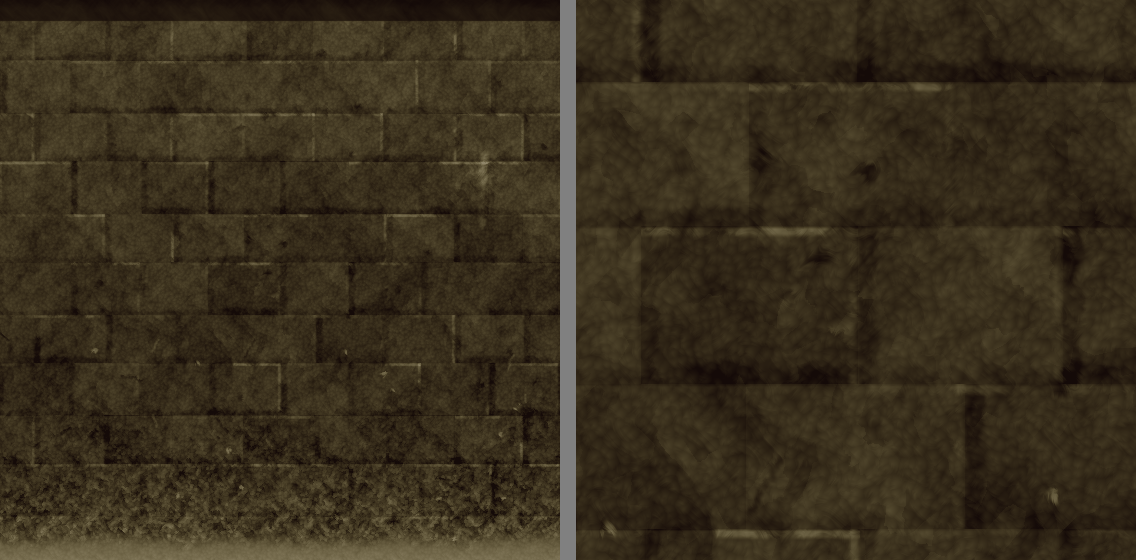
Left: the whole. Right: its middle third, enlarged.
A Shadertoy shader for this texture:

```glsl
float hash(vec2 p) {
    p = fract(p * vec2(0.1031, 0.1137));
    p += dot(p, p.yx + 33.33);
    return fract((p.x + p.y) * p.x * 97.3);
}

// Nearest feature point: distance and a random id
vec2 cellular(vec2 p) {
    vec2 base = floor(p), nearest = vec2(9.0, 0.0);
    for (int j = -1; j <= 1; j++)
    for (int i = -1; i <= 1; i++) {
        vec2 cell = base + vec2(i, j);
        float d = length(cell + vec2(hash(cell + 7.0), hash(cell + 51.0)) - p);
        if (d < nearest.x) nearest = vec2(d, hash(cell + 93.0));
    }
    return nearest;
}

// Warped layered sines, roughly -1 to 1
float clouds(vec2 p) {
    float sum = 0.0, amp = 0.5;
    for (int i = 0; i < 5; i++) {
        p += 0.7 * sin(p.yx * 1.3 + float(i) * 2.1);
        sum += amp * sin(p.x) * cos(p.y * 1.1);
        p = mat2(1.5, 1.1, -1.1, 1.5) * p + 3.7;
        amp *= 0.65;
    }
    return sum;
}

float below(float edge, float soft, float x) {
    return 1.0 - smoothstep(edge - soft, edge + soft, x);
}

float segment(vec2 p, vec2 a, vec2 d) {
    return length(p - a - d * clamp(dot(p - a, d) / dot(d, d), 0.0, 1.0));
}

// Lightness of the coursed stone
float masonry(vec2 p, float mottle, float fine) {
    // Courses alternate between a tall and a short height
    float pair = (1.0 - p.y - 0.108) / 0.18, f = fract(pair);
    float isShort = step(0.522, f);
    float row = 2.0 * floor(pair) + isShort + 20.0;
    float top = (f - 0.522 * isShort) * 0.18;
    float bottom = (mix(0.522, 1.0, isShort) - f) * 0.18;

    // Eight stones across, staggered by half, with uneven joints
    float u = p.x * 8.0 + 0.5 * isShort;
    float joint = floor(u + 0.5);
    vec2 jointId = vec2(mod(joint, 8.0), row);
    float dx = (u - joint - 0.06 * (hash(jointId + 11.0) - 0.5)) / 8.0;
    vec2 stone = vec2(mod(joint - 1.0 + step(0.0, dx), 8.0), row);

    float tone = 0.212 + 0.04 * (hash(stone + 3.0) - 0.5);
    tone += 0.05 * smoothstep(0.4, 0.95, p.y) + 0.05 * mottle;

    // Shaded grooves and pale worn arrises, broken along their length
    float wear = smoothstep(-0.5, 0.6, mottle + 0.5 * fine);
    float groove = below(0.0055, 0.0035, abs(dx - 0.005 + 0.001 * fine));
    float arris = below(0.0025, 0.0018, abs(dx + 0.003));
    float ledge = max(below(0.009, 0.005, bottom + 0.005 * mottle), below(0.001, 0.001, top));
    float lip = below(0.0025, 0.0017, abs(top - 0.003));
    float fade = smoothstep(0.05, 0.09, p.y);
    tone += fade * 0.16 * arris * wear * pow(hash(jointId + 29.0), 2.0);
    tone += fade * 0.17 * lip * wear * pow(hash(stone + 41.0), 1.5);
    tone -= fade * 0.09 * groove * (1.2 - 0.5 * wear) * hash(jointId + 17.0);
    return tone - fade * 0.075 * ledge * (0.2 + 0.8 * hash(stone + 63.0));
}

void mainImage(out vec4 fragColor, in vec2 fragCoord) {
    vec2 p = fragCoord / iResolution.xy;
    float mottle = clouds(p * 24.0);
    float fine = clouds(p * 110.0 + 9.0);
    vec2 grit = cellular(p * 170.0 + 0.4 * fine);
    vec2 flake = cellular(p * vec2(75.0, 55.0) + 0.6 * mottle);
    float tone = masonry(p, mottle, fine);

    // Grain, flaking, pits and pale chips
    tone += 0.034 * fine + 0.07 * (0.45 - grit.x) + 0.07 * (flake.y - 0.5) * (1.0 - flake.x);
    vec2 pit = cellular(p * 30.0 + 0.2 * fine);
    tone -= 0.09 * below(0.18, 0.12, pit.x) * step(0.94, pit.y);
    tone += 0.22 * below(0.13, 0.08, pit.x) * step(pit.y, 0.04) * below(0.45, 0.1, p.y);

    // Pale drip and its splash on the upper right
    float drip = below(0.006, 0.005, abs(p.x - 0.862 - 0.006 * mottle));
    drip *= smoothstep(0.58, 0.60, p.y) * below(0.73, 0.02, p.y);
    vec2 spot = (p - vec2(0.86, 0.69)) * 24.0;
    tone += 0.13 * drip * (0.6 + mottle) + 0.08 * exp(-dot(spot, spot)) * (0.6 + fine);

    // Mineral crust rising from the ground, thinning upwards
    float crust = below(0.09, 0.08, p.y + 0.03 * mottle);
    float bloom = below(0.2, 0.18, p.y + 0.08 * mottle);
    tone += crust * (0.08 + 0.05 * fine) + bloom * (0.06 * fine + 0.13 * (grit.y - 0.45));

    // Scratches and dry stems, denser towards the bottom
    for (int i = 0; i < 40; i++) {
        float k = float(i);
        float angle = 6.283 * hash(vec2(k, 5.0));
        vec2 start = vec2(hash(vec2(k, 1.0)), 0.03 + 0.4 * pow(hash(vec2(k, 2.0)), 3.0));
        vec2 stroke = (0.012 + 0.03 * hash(vec2(k, 3.0))) * vec2(cos(angle), sin(angle));
        float d = segment(p + 0.005 * vec2(mottle, fine), start, stroke);
        tone += (hash(vec2(k, 4.0)) > 0.5 ? 0.08 : -0.07) * below(0.002, 0.0018, d);
    }

    // Pale ground and the dark band under the eaves
    float ground = below(0.034, 0.02, p.y + 0.012 * mottle + 0.006 * fine);
    tone = mix(tone, 0.47 + 0.03 * fine + 0.05 * (0.45 - grit.x) - 2.0 * p.y, ground);
    float eaves = smoothstep(0.961, 0.964, p.y);
    tone = mix(tone, 0.125 + 0.03 * mottle + 0.015 * fine - 0.03 * smoothstep(0.98, 1.0, p.y), eaves);

    // Lightness to earthy olive
    tone = clamp(tone, 0.08, 0.56);
    fragColor = vec4(tone, tone - 0.04, tone * (0.33 + 0.72 * tone), 1.0);
}
```
